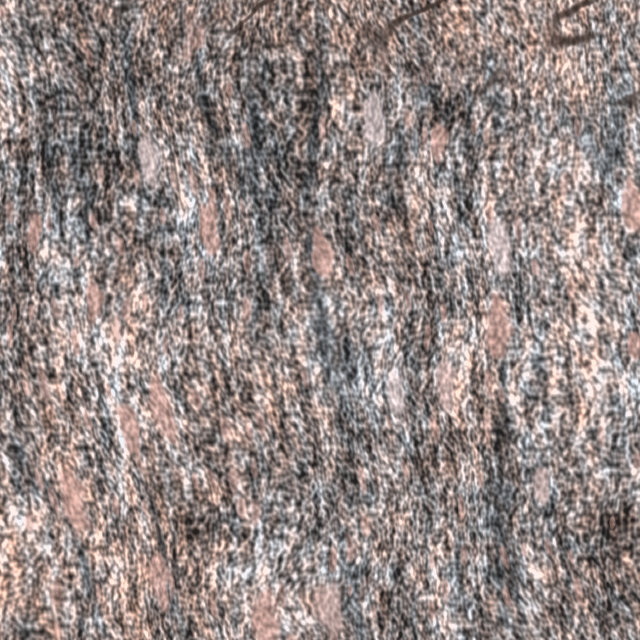
This texture is drawn by a Shadertoy shader. Its source:

```glsl
// Foliated granite gneiss: steep salt-and-pepper grain in layered, stretched
// gradient noise, with pink feldspar lenses, dark mica seams and, at the
// upper right, a weathered brown corner cut by slanting cracks.

const vec3 COOL_TINT = vec3(0.96, 0.985, 1.02);
const vec3 WARM_TINT = vec3(1.15, 0.95, 0.87);
const vec3 PINK_FELDSPAR = vec3(0.83, 0.66, 0.62);
const vec3 PALE_FELDSPAR = vec3(0.90, 0.83, 0.83);
const vec3 CRACK_COLOR = vec3(0.23, 0.18, 0.16);

const float MEAN_TONE = 0.535;
const float CONTRAST = 1.22;
const float SKEW = 0.35;             // lifts the brightest grains
const float FOLIATION_LEAN = 0.10;
const float FOLIATION_WARP = 0.045;

const vec2 SPECK_FREQ = vec2(165.0, 115.0);
const vec2 GRAIN_FREQ = vec2(105.0, 52.0);
const vec2 STREAK_FREQ = vec2(52.0, 14.0);
const vec2 BAND_FREQ = vec2(15.0, 3.2);
const vec2 LARGE_LENS_GRID = vec2(11.0, 7.0);
const vec2 SMALL_LENS_GRID = vec2(30.0, 15.0);
const vec2 CRACK_DIR = vec2(0.82, 0.57);

vec2 hash2(vec2 cell) {
    vec3 h = fract(cell.xyx * vec3(0.1031, 0.1030, 0.0973));
    h += dot(h, h.yzx + 33.33);
    return fract((h.xx + h.yz) * h.zy);
}

float gradientDot(vec2 cell, vec2 offset) {
    float angle = 6.2832 * hash2(cell).x;
    return dot(vec2(cos(angle), sin(angle)), offset);
}

// Gradient noise, about -0.7 to 0.7
float noise(vec2 p) {
    vec2 i = floor(p), f = p - i;
    vec2 w = f * f * f * (f * (f * 6.0 - 15.0) + 10.0);
    vec2 e = vec2(1.0, 0.0);
    float low = mix(gradientDot(i, f), gradientDot(i + e, f - e), w.x);
    float high = mix(gradientDot(i + e.yx, f - e.yx), gradientDot(i + 1.0, f - 1.0), w.x);
    return mix(low, high, w.y);
}

// Scattered ragged lenses: x = coverage, y = random shade of the lens
vec2 lenses(vec2 p, vec2 grid, float density, float ragged) {
    vec2 base = floor(p * grid);
    vec2 result = vec2(0.0);
    for (int j = -1; j <= 1; j++)
    for (int i = -1; i <= 1; i++) {
        vec2 cell = base + vec2(i, j);
        vec2 pick = hash2(cell + 71.0);
        vec2 center = cell + 0.2 + 0.6 * hash2(cell + 19.0);
        vec2 radius = vec2(0.13, 0.17) + vec2(0.09, 0.18) * pick.y;
        float d = length((p * grid - center) / radius) + ragged;
        float cover = step(pick.x, density) * (1.0 - smoothstep(0.7, 1.2, d));
        if (cover > result.x) result = vec2(cover, hash2(cell + 43.0).x);
    }
    return result;
}

// Broken slanting lines along the zero crossings of stretched noise
float cracks(vec2 p) {
    vec2 q = vec2(dot(p, CRACK_DIR), dot(p, vec2(-CRACK_DIR.y, CRACK_DIR.x)));
    q.y += 0.02 * noise(p * 9.0) + 0.006 * noise(p * 34.0);
    float line = 1.0 - smoothstep(0.02, 0.13, abs(noise(q * vec2(4.0, 15.0) + 7.0)));
    return line * smoothstep(-0.12, 0.12, noise(q * vec2(6.0, 11.0) + 31.0));
}

void mainImage(out vec4 fragColor, in vec2 fragCoord) {
    vec2 p = fragCoord / iResolution.y;

    // Foliation coordinates, leaning and gently bent
    vec2 s = p;
    s.x += FOLIATION_LEAN * p.y + FOLIATION_WARP * noise(p * 3.2 + 5.0);
    s.x += 0.006 * noise(p * vec2(16.0, 11.0));

    // Weathered upper right corner
    float edge = p.y + 0.19 * p.x - 0.99 + 0.09 * noise(p * 6.0 + 2.0);
    float weathered = smoothstep(-0.03, 0.10, edge);

    // Tone from fine specks up to broad bands
    float speck = noise(s * SPECK_FREQ);
    float grain = noise(s * GRAIN_FREQ + 13.0);
    float streak = noise(s * STREAK_FREQ + 29.0);
    float band = noise(s * BAND_FREQ + 47.0);
    float cloud = noise(p * 4.0 + 11.0);
    float v = 0.40 * speck + 0.38 * grain + 0.15 * cloud;
    v += mix(1.0, 0.4, weathered) * (0.30 * streak + 0.20 * band);
    v *= CONTRAST;
    float tone = MEAN_TONE + v + SKEW * v * v;

    // Mica seams and overall light
    float seam = 1.0 - smoothstep(0.0, 0.09, abs(noise(s * vec2(7.0, 1.3) + 3.0)));
    seam *= smoothstep(-0.1, 0.25, noise(s * vec2(5.0, 3.0) + 61.0));
    tone *= 1.0 - 0.32 * seam * (1.0 - weathered);
    tone += 0.06 * smoothstep(0.6, 1.0, p.x) * smoothstep(0.4, 0.8, p.y);
    tone = clamp(tone, 0.13, 0.97);

    // Warm and cool minerals, redder at lower left
    float warmth = 0.42 + 0.75 * noise(s * vec2(62.0, 24.0) + 83.0) + 0.5 * noise(s * vec2(13.0, 4.0) + 37.0);
    warmth += 0.25 * weathered + 0.3 * (1.0 - smoothstep(0.0, 0.65, length(p)));
    warmth -= 0.35 * seam;
    vec3 color = tone * mix(COOL_TINT, WARM_TINT, clamp(warmth, 0.0, 1.15));

    // Feldspar lenses, grained like the rock around them
    float ragged = 0.55 * noise(s * vec2(48.0, 32.0) + 17.0) + 0.3 * grain;
    vec2 large = lenses(s, LARGE_LENS_GRID, 0.30, ragged);
    vec2 small = lenses(s + 0.37, SMALL_LENS_GRID, 0.26, ragged);
    float shade = 0.96 + 0.25 * speck + 0.28 * grain;
    color = mix(color, PINK_FELDSPAR * shade, 0.55 * small.x * (1.0 - weathered));
    vec3 feldspar = mix(PINK_FELDSPAR, PALE_FELDSPAR, smoothstep(0.45, 0.95, large.y));
    color = mix(color, feldspar * shade, 0.8 * large.x * (1.0 - weathered));

    // Cracks
    color = mix(color, CRACK_COLOR, 0.8 * weathered * cracks(p));

    fragColor = vec4(clamp(color, 0.0, 1.0), 1.0);
}
```
